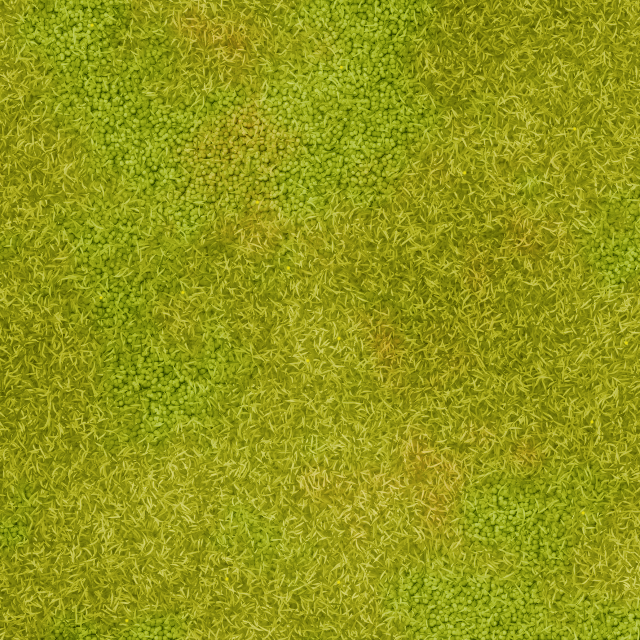
A Shadertoy shader for this texture:

```glsl
// A sunlit lawn seen from above: fine grass blades, clover patches, dry spots and tiny flowers.

const float BLADE_GRID = 70.0;    // blade cells across the canvas
const float CLOVER_GRID = 145.0;  // clover leaves across the canvas
const float FLOWER_GRID = 8.0;
const int BLADE_LAYERS = 6;
const vec2 LIGHT_DIR = vec2(-0.6, 0.8);

const vec3 SHADOW = vec3(0.20, 0.24, 0.00);
const vec3 DEEP_GREEN = vec3(0.34, 0.38, 0.01);
const vec3 MOSS = vec3(0.45, 0.49, 0.04);
const vec3 GRASS = vec3(0.54, 0.57, 0.06);
const vec3 BRIGHT_GRASS = vec3(0.62, 0.64, 0.09);
const vec3 SUNLIT = vec3(0.69, 0.71, 0.14);
const vec3 PALE_STRAW = vec3(0.73, 0.75, 0.29);
const vec3 GLINT = vec3(0.85, 0.86, 0.50);
const vec3 PETAL = vec3(0.90, 0.86, 0.05);

// Two random values per cell
vec2 hash22(vec2 p) {
    vec3 q = fract(p.xyx * vec3(0.1031, 0.1030, 0.0973));
    q += dot(q, q.yzx + 33.33);
    return fract((q.xx + q.yz) * q.zy);
}

float valueNoise(vec2 p) {
    vec2 cell = floor(p), f = fract(p);
    f = f * f * (3.0 - 2.0 * f);
    float low = mix(hash22(cell).x, hash22(cell + vec2(1, 0)).x, f.x);
    float high = mix(hash22(cell + vec2(0, 1)).x, hash22(cell + vec2(1, 1)).x, f.x);
    return mix(low, high, f.y);
}

// Layered noise, centred on zero, about -1 to 1
float patches(vec2 p) {
    float sum = 0.0, weight = 0.55;
    for (int i = 0; i < 4; i++) {
        sum += weight * (2.0 * valueNoise(p) - 1.0);
        p = mat2(1.6, 1.2, -1.2, 1.6) * p + 11.7;
        weight *= 0.55;
    }
    return sum;
}

// Small rounded leaves with dark gaps between them
float cloverTone(vec2 p) {
    vec2 g = p * CLOVER_GRID, id = floor(g), nearest = vec2(2.0);
    float leaf = 0.0;
    for (int y = -1; y <= 1; y++)
    for (int x = -1; x <= 1; x++) {
        vec2 cell = id + vec2(x, y);
        vec2 offset = g - cell - hash22(cell);
        if (dot(offset, offset) < dot(nearest, nearest)) {
            nearest = offset;
            leaf = hash22(cell + 91.0).y;
        }
    }
    float gap = smoothstep(0.25, 0.8, length(nearest));
    return mix(mix(-0.1, 1.7, leaf), -1.7, gap) + 1.1 * dot(nearest, LIGHT_DIR);
}

// Lays one layer of curved, tapered blades over the given tone
float addBlades(float tone, vec2 p, float layer, float density, float lean, float pixel) {
    vec2 g = p * BLADE_GRID + layer * vec2(0.37, 0.61), id = floor(g);
    float soft = 0.7 * pixel * BLADE_GRID;
    for (int y = -1; y <= 1; y++)
    for (int x = -1; x <= 1; x++) {
        vec2 cell = id + vec2(x, y);
        vec2 place = hash22(cell + layer * 57.0);
        vec2 form = hash22(cell + layer * 57.0 + 313.0);
        vec2 look = hash22(cell + layer * 57.0 + 719.0);
        float angle = lean + 2.8 * (form.x - 0.5);
        vec2 dir = vec2(cos(angle), sin(angle));
        vec2 q = g - cell - place;
        float along = dot(q, dir) / mix(0.4, 0.95, form.y);
        float across = dot(q, vec2(-dir.y, dir.x)) + 0.35 * (place.x - 0.5) * along * along;
        float edge = abs(across) - 0.1 * (1.0 - along * along);
        float cover = (1.0 - smoothstep(-soft, soft, edge)) * step(look.y, density);
        float shade = mix(-1.25, 1.95, look.x) + 2.5 * clamp(across, -0.12, 0.12);
        tone = mix(tone, shade, cover);
    }
    return tone;
}

vec3 blend(vec3 below, vec3 above, float start, float end, float tone) {
    return mix(below, above, clamp((tone - start) / (end - start), 0.0, 1.0));
}

vec3 grassColour(float tone) {
    vec3 c = blend(SHADOW, DEEP_GREEN, -2.7, -1.8, tone);
    c = blend(c, MOSS, -1.8, -0.97, tone);
    c = blend(c, GRASS, -0.97, -0.28, tone);
    c = blend(c, BRIGHT_GRASS, -0.28, 0.35, tone);
    c = blend(c, SUNLIT, 0.35, 0.93, tone);
    c = blend(c, PALE_STRAW, 0.93, 1.6, tone);
    return blend(c, GLINT, 1.6, 2.7, tone);
}

// Coverage of rare small blossoms
float flowers(vec2 p, float pixel) {
    vec2 g = p * FLOWER_GRID, cell = floor(g);
    vec2 centre = 0.15 + 0.7 * hash22(cell + 37.0);
    float d = length(g - cell - centre) / FLOWER_GRID - 0.0024;
    return (1.0 - smoothstep(-pixel, pixel, d)) * step(hash22(cell + 5.0).x, 0.13);
}

void mainImage(out vec4 fragColor, in vec2 fragCoord) {
    float pixel = 1.0 / iResolution.y;
    vec2 p = fragCoord * pixel;

    // Broad variation of growth, light and dryness
    float clover = smoothstep(-0.2, 0.35, patches(p * 5.0 + 3.1));
    float sun = patches(p * 4.0 + 41.0);
    float dry = smoothstep(0.15, 0.75, patches(p * 4.5 + 77.0));
    float lean = 1.6 + 1.3 * patches(p * 9.0 + 19.0);
    float density = mix(0.95, 0.2, clover);

    // Fine structure, from the ground up
    float grain = valueNoise(p * 260.0) - 0.5;
    float tone = mix(-1.4 + grain, cloverTone(p), 0.25 + 0.75 * clover);
    for (int i = 0; i < BLADE_LAYERS; i++)
        tone = addBlades(tone, p, float(i), density, lean, pixel);
    tone += 0.5 * grain + 0.65 * sun - 0.15 * clover + 0.1;

    // Colour with green and rusty shifts
    vec3 colour = grassColour(tone);
    colour += vec3(-0.045, 0.012, -0.01) * (clover - 0.35);
    colour += vec3(0.065, -0.035, 0.01) * dry * (1.0 + grain);
    colour = mix(colour, PETAL, flowers(p, pixel));
    fragColor = vec4(clamp(colour, 0.0, 1.0), 1.0);
}
```
